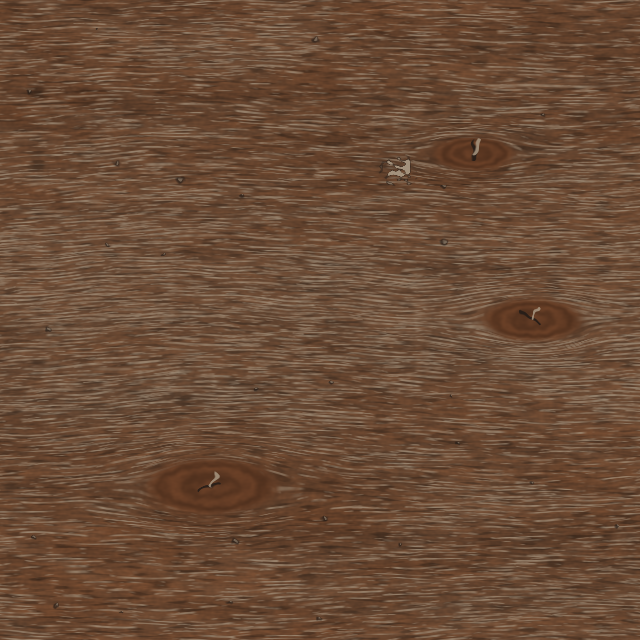
Give the GLSL for this texture, as a three.js fragment shader.

```glsl
varying vec2 vUv;

#define UMBER vec3(0.280, 0.185, 0.125)
#define SIENNA vec3(0.462, 0.292, 0.184)
#define HEARTWOOD vec3(0.365, 0.210, 0.122)
#define LIME vec3(0.640, 0.570, 0.485)
#define CHAR vec3(0.130, 0.105, 0.090)
#define PORE_SCALE vec2(25.0, 163.0)
#define LIME_AMOUNT 0.78
#define KNOTS 3
#define KNOT_SIZE vec2(0.125, 0.054)
#define PIT_GRID 9.0

float hash(vec2 c) {
  return fract(sin(dot(c, vec2(127.1, 311.7))) * 43758.55);
}

float slope(vec2 cell, vec2 offset) {
  float angle = 6.2832 * hash(cell);
  return dot(vec2(cos(angle), sin(angle)), offset);
}

float gradientNoise(vec2 p) {
  vec2 c = floor(p), f = fract(p);
  vec2 u = f * f * f * (f * (f * 6.0 - 15.0) + 10.0);
  vec2 e = vec2(1.0, 0.0);
  return mix(mix(slope(c, f), slope(c + e, f - e), u.x),
             mix(slope(c + e.yx, f - e.yx), slope(c + 1.0, f - 1.0), u.x), u.y);
}

float segment(vec2 p, vec2 a, vec2 b) {
  vec2 ab = b - a;
  return length(p - a - ab * clamp(dot(p - a, ab) / dot(ab, ab), 0.0, 1.0));
}

float stroke(float dist, float width) {
  return 1.0 - smoothstep(0.4 * width, 1.3 * width, dist);
}

vec2 knotCentre(float i) {
  return vec2(0.33 + 0.55 * sin(1.15 * i), 0.24 + 0.26 * i);
}

// Thin broken dashes in rows along the grain, more where density is high
float poreRows(vec2 fibre, vec2 scale, float density) {
  vec2 s = fibre * scale;
  s.y += 1.1 * gradientNoise(s * vec2(0.40, 0.23));
  float row = floor(s.y);
  float shift = hash(vec2(row, scale.x));
  float dash = gradientNoise(vec2(s.x + 17.0 * shift, row + 0.5));
  float open = smoothstep(-0.06, 0.30, dash + 0.38 * density - 0.10);
  float strength = 0.70 + 0.45 * gradientNoise(s * vec2(0.6, 0.31) + 4.0)
                 + 0.55 * gradientNoise(s * vec2(2.8, 1.3) + 23.0);
  float across = abs(fract(s.y) - 0.5 - 0.24 * (shift - 0.5));
  return open * clamp(strength, 0.0, 1.0) * (1.0 - smoothstep(0.07, 0.36, across));
}

// Sparse worm pits: x is the dark rim, y the filled middle
vec2 pits(vec2 p) {
  vec2 cell = floor(p * PIT_GRID);
  vec2 centre = 0.2 + 0.6 * vec2(hash(cell + 3.1), hash(cell + 7.7));
  vec2 d = (fract(p * PIT_GRID) - centre) / PIT_GRID;
  d += 0.004 * vec2(gradientNoise(p * 130.0), gradientNoise(p * 130.0 + 40.0));
  float radius = mix(0.002, 0.006, hash(cell + 5.3));
  float present = step(0.75, hash(cell + 1.9));
  float dist = length(d * vec2(0.8, 1.0));
  return present * vec2(stroke(dist, radius), stroke(length(d - 0.001), 0.5 * radius));
}

void main() {
  vec2 p = vUv;

  // Grain height, bent by slow waves and around the knots
  float grain = p.y + 0.026 * gradientNoise(p * vec2(1.7, 4.0) + 3.0)
              + 0.0015 * gradientNoise(p * vec2(7.0, 15.0));
  float heart = 0.0, crack = 0.0, filled = 0.0;
  vec2 jitter = 0.007 * vec2(gradientNoise(p * 65.0), gradientNoise(p * 65.0 + 9.0));
  for (int i = 0; i < KNOTS; i++) {
    float k = float(i);
    vec2 d = p - knotCentre(k);
    vec2 q = d / KNOT_SIZE * (1.0 + 0.35 * k);
    float pull = exp(-dot(q, q));
    grain -= 1.3 * d.y * pull;
    heart = max(heart, pull);

    // Split heart with one open arm and one filled arm
    vec2 e = d + jitter;
    vec2 arm = 0.020 * vec2(cos(0.4 - k), sin(0.4 - k));
    crack = max(crack, stroke(segment(e, -arm, 0.6 * arm), 0.0026));
    filled = max(filled, stroke(segment(e, vec2(0.0), vec2(0.008, 0.020)), 0.0022));
  }
  float plain = smoothstep(0.35, 0.65, heart);

  // Growth rings and the share of open pores
  float middle = (p.y - 0.52) / 0.17;
  float band = exp(-middle * middle);
  float figure = 14.0 * grain + 3.0 * gradientNoise(p * vec2(1.6, 4.0) + 11.0);
  float ring = pow(0.5 + 0.5 * sin(6.2832 * figure), 4.0);
  float patches = gradientNoise(p * vec2(3.0, 9.0) + 20.0)
                + 0.7 * gradientNoise(p * vec2(9.0, 30.0) + 6.0);
  float density = 0.16 + 0.50 * band + 0.50 * patches + 0.42 * ring;

  // Brown ground in long fibres, with rings in the knots
  vec2 fibre = vec2(p.x, grain);
  float tone = 0.56 - 0.10 * band
             + 0.24 * gradientNoise(p * vec2(1.3, 4.0) + 31.0)
             + 0.24 * gradientNoise(fibre * vec2(2.0, 28.0))
             + 0.34 * gradientNoise(fibre * vec2(9.0, 95.0) + 5.0)
             + 0.44 * gradientNoise(fibre * vec2(42.0, 240.0) + 8.0)
             + 0.20 * gradientNoise(p * vec2(140.0, 230.0));
  vec3 color = mix(UMBER, SIENNA, clamp(tone, 0.0, 1.0));
  color = mix(color, HEARTWOOD, 0.6 * plain);
  color *= 1.0 + 0.10 * plain * sin(26.0 * heart + 2.0 * jitter.x / 0.007);

  // Grey haze, dark gaps, then the pale limed pores
  float gap = gradientNoise(fibre * vec2(26.0, 185.0) + 13.0);
  color *= 1.0 - 0.24 * smoothstep(0.08, 0.42, gap) * (1.0 - plain);
  color = mix(color, LIME, 0.14 * clamp(0.2 + density, 0.0, 1.0) * (1.0 - plain));
  float coarse = poreRows(fibre, PORE_SCALE, density);
  float fine = poreRows(fibre + 0.37, PORE_SCALE * vec2(1.9, 1.3), density - 0.2);
  color = mix(color, LIME, LIME_AMOUNT * max(coarse, 0.75 * fine) * (1.0 - plain));

  // Chipped filler beside the upper knot
  vec2 q = (p - vec2(0.625, 0.735)) / vec2(0.034, 0.028);
  float chip = exp(-dot(q, q)) * (0.45 + 1.6 * gradientNoise(p * vec2(95.0, 120.0)));
  color = mix(color, CHAR, 0.5 * smoothstep(0.32, 0.46, chip));
  color = mix(color, LIME, smoothstep(0.44, 0.60, chip));

  // Cracks and pits
  vec2 pit = pits(p);
  color = mix(color, CHAR, max(0.85 * crack, 0.65 * pit.x));
  color = mix(color, LIME, max(0.9 * filled, 0.55 * pit.y));

  gl_FragColor = vec4(color, 1.0);
}
```
